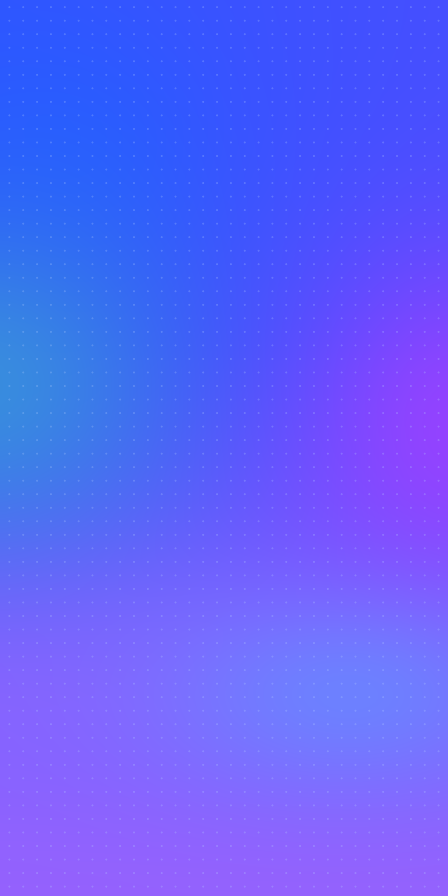
Reproduce this background procedurally as a WebGL 1 fragment shader.

```glsl
precision highp float;
// A soft blue-to-violet backdrop: a vertical gradient tinted by
// elliptical Gaussian glows, under a fine grid of pale dots.
// Positions are fractions of the canvas, measured from its top left.

uniform vec2 u_resolution;

const vec3 BLUE = vec3(0.19, 0.33, 1.00);
const vec3 INDIGO = vec3(0.27, 0.31, 1.00);
const vec3 PURPLE = vec3(0.53, 0.385, 1.00);
const vec3 ORCHID = vec3(0.60, 0.38, 0.99);
const vec3 AZURE = vec3(0.14, 0.37, 1.00);
const vec3 TEAL = vec3(0.22, 0.55, 0.87);
const vec3 VIOLET = vec3(0.58, 0.26, 1.00);
const vec3 PERIWINKLE = vec3(0.42, 0.51, 1.00);
const vec3 DOT_COLOR = vec3(0.72, 0.82, 1.00);

// Gaussian falloff inside an ellipse of the given radii
float glow(vec2 p, vec2 center, vec2 radii) {
  vec2 d = (p - center) / radii;
  return exp(-dot(d, d));
}

// Vertical gradient, with a sideways shift of hue at the top
vec3 baseGradient(vec2 p) {
  vec3 top = mix(BLUE, INDIGO, p.x);
  vec3 color = mix(top, PURPLE, smoothstep(0.35, 0.80, p.y));
  return mix(color, ORCHID, 0.75 * smoothstep(0.82, 1.02, p.y));
}

// Coverage of a repeated round dot, smoothed over one pixel
float dotGrid(vec2 p, vec2 origin, vec2 spacing, float radius, vec2 resolution) {
  vec2 cell = (fract((p - origin) / spacing + 0.5) - 0.5) * spacing;
  float dist = length(cell * vec2(1.0, resolution.y / resolution.x));
  float halfPixel = 0.5 / resolution.x;
  return 1.0 - smoothstep(radius - halfPixel, radius + halfPixel, dist);
}

void main() {
  vec2 p = gl_FragCoord.xy / u_resolution;
  p.y = 1.0 - p.y;

  // Background and colored glows
  vec3 color = baseGradient(p);
  color = mix(color, AZURE, 0.75 * glow(p, vec2(0.14, 0.18), vec2(0.34, 0.16)));
  color = mix(color, TEAL, glow(p, vec2(-0.05, 0.43), vec2(0.42, 0.18)));
  color = mix(color, VIOLET, glow(p, vec2(1.05, 0.48), vec2(0.40, 0.21)));
  color = mix(color, PERIWINKLE, 0.95 * glow(p, vec2(0.78, 0.775), vec2(0.42, 0.11)));

  // Dot overlay
  float dots = dotGrid(p, vec2(0.021, 0.008), vec2(0.0309, 0.0151), 0.0022, u_resolution);
  color = mix(color, DOT_COLOR, 0.25 * dots);

  gl_FragColor = vec4(color, 1.0);
}
```
